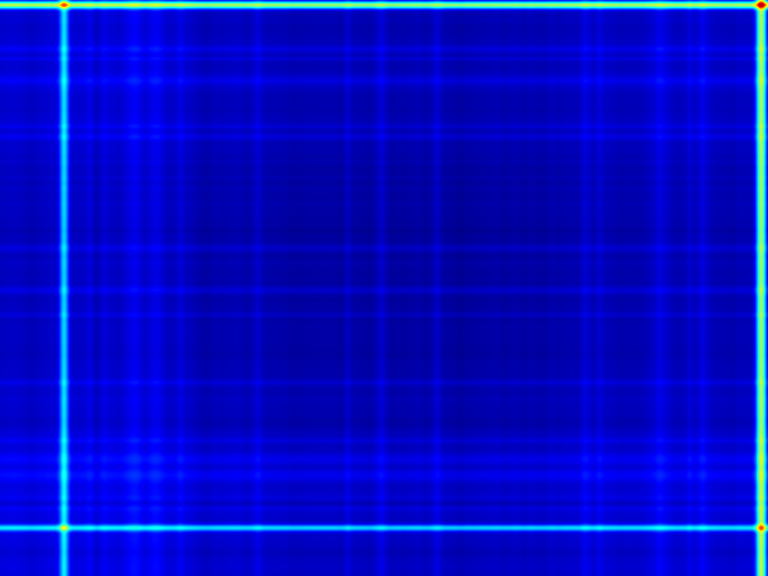
A WebGL 2 fragment shader for this background:

```glsl
#version 300 es
precision highp float;
// Heat map of crossing stripes: one 1D profile is sampled along x and along y,
// the two samples are added, and a blue-cyan-yellow-red ramp colours the sum.
// The profile is a broad curve plus soft ridges and fine noise.

uniform vec2 u_resolution;
out vec4 fragColor;

const int RIDGES = 14;
// Faint ridges: position, height, half width
const vec3 FAINT[RIDGES] = vec3[RIDGES](
  vec3(0.117, 0.020, 0.005), vec3(0.136, 0.014, 0.005),
  vec3(0.174, 0.044, 0.009), vec3(0.202, 0.036, 0.010),
  vec3(0.235, 0.024, 0.005), vec3(0.336, 0.034, 0.006),
  vec3(0.453, 0.024, 0.005), vec3(0.496, 0.032, 0.007),
  vec3(0.570, 0.028, 0.006), vec3(0.762, 0.034, 0.007),
  vec3(0.781, 0.034, 0.005), vec3(0.860, 0.044, 0.009),
  vec3(0.898, 0.024, 0.004), vec3(0.915, 0.034, 0.006));

float hash(float n) {
  return fract(sin(n * 127.1) * 43758.5453);
}

float valueNoise(float t) {
  float cell = floor(t);
  return mix(hash(cell), hash(cell + 1.0), smoothstep(0.0, 1.0, t - cell));
}

// Soft bump of height 1 around a centre
float ridge(float t, float center, float halfWidth) {
  float d = (t - center) / halfWidth;
  return exp(-d * d);
}

float profile(float t) {
  // Broad level: high at the start, low in the middle, rising at the end
  float level = 0.016 + 0.034 * (1.0 - smoothstep(0.15, 0.42, t))
              + 0.016 * smoothstep(0.62, 0.85, t);
  // Darker gaps
  level -= 0.018 * ridge(t, 0.264, 0.012) + 0.014 * ridge(t, 0.040, 0.008);
  level -= 0.014 * ridge(t, 0.126, 0.004) + 0.008 * ridge(t, 0.605, 0.025);
  // Fine streaks
  level += 0.012 * (valueNoise(t * 110.0) - 0.5);
  for (int i = 0; i < RIDGES; i++) {
    level += FAINT[i].y * ridge(t, FAINT[i].x, FAINT[i].z);
  }
  // Two strong ridges
  level += 0.27 * ridge(t, 0.0835, 0.0058);
  level += 0.47 * ridge(t, 0.9913, 0.0064);
  return level;
}

// Ramp from navy through blue, cyan, yellow and red
vec3 heatColor(float v) {
  vec3 peaks = vec3(3.0, 2.0, 1.0);
  return clamp(1.5 - abs(4.0 * v - peaks), 0.0, 1.0);
}

void main() {
  vec2 uv = gl_FragCoord.xy / u_resolution;
  float heat = clamp(profile(uv.x) + profile(uv.y), 0.0, 0.94);
  fragColor = vec4(heatColor(heat), 1.0);
}
```
